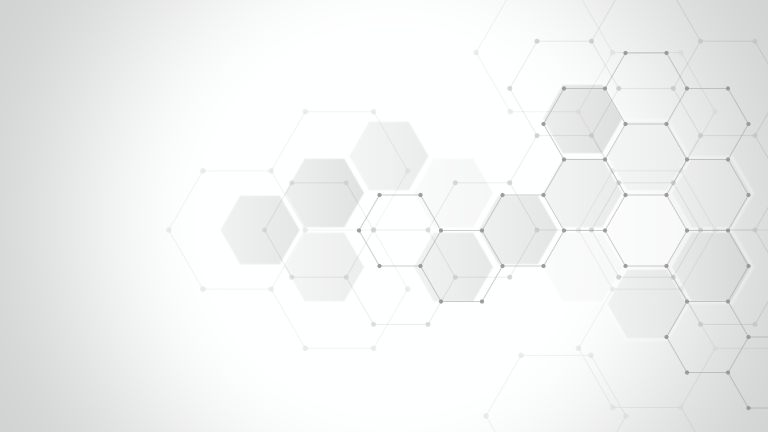
Give the GLSL for this background, as a Shadertoy shader.

```glsl
// Pale grey backdrop with soft hexagon tiles and overlapping molecular line grids.

// Signed distance to a flat-topped hexagon with circumradius r
float hexagon(vec2 p, float r) {
    p = abs(p);
    return max(p.y, dot(p, vec2(0.866, 0.5))) - 0.866 * r;
}

// Distance to the nearest corner of that hexagon
float corner(vec2 p, float r) {
    p = abs(p);
    return min(length(p - vec2(r, 0.0)), length(p - r * vec2(0.5, 0.866)));
}

// Centre of a cell; odd columns sit half a row higher
vec2 cellCentre(vec2 origin, vec2 pitch, int column, int row) {
    return origin + pitch * vec2(column, float(row) + 0.5 * float(column & 1));
}

float coverage(float d, float px) {
    return clamp(0.5 - d / px, 0.0, 1.0);
}

// Outline (x) and corner dots (y) of one hexagon
vec2 wireHex(vec2 p, float r, float dotSize, float px) {
    return vec2(coverage(abs(hexagon(p, r)) - 0.5, px),
                coverage(corner(p, r) - dotSize, px));
}

// Wire grid; each column holds a first and last row
vec2 wireGrid(vec2 p, vec2 origin, float r, float dotSize, float px, ivec2 rows[7]) {
    vec2 ink = vec2(0.0);
    for (int i = 0; i < 7; i++) {
        for (int k = rows[i].x; k <= rows[i].y; k++) {
            vec2 c = cellCentre(origin, r * vec2(1.5, 1.732), i, k);
            ink = max(ink, wireHex(p - c, r, dotSize, px));
        }
    }
    return ink;
}

void mainImage(out vec4 fragColor, in vec2 fragCoord) {
    // Canvas is 768 by 432 units
    float px = 432.0 / iResolution.y;
    vec2 p = fragCoord / iResolution.xy * vec2(768.0, 432.0);

    // Bright centre falling to grey sides
    float tone = 1.0 - 0.175 * smoothstep(0.45, 1.15, length(p - vec2(392.0, 212.0)) / 400.0);

    // Shaded tiles with a white rim
    ivec2 tileRows[8] = ivec2[8](ivec2(0, 0), ivec2(-1, 0), ivec2(1, 1), ivec2(-1, 0),
                                 ivec2(0, 0), ivec2(-1, 1), ivec2(-1, 1), ivec2(-1, 0));
    float shades[15] = float[15](0.085, 0.06, 0.10, 0.065, 0.08, 0.03, 0.09,
                                 0.025, 0.07, 0.11, 0.085, 0.02, 0.06, 0.13, 0.10);
    int tile = 0;
    for (int i = 0; i < 8; i++) {
        for (int k = tileRows[i].x; k <= tileRows[i].y; k++) {
            vec2 q = p - cellCentre(vec2(260.0, 202.0), vec2(64.5, 74.0), i, k);
            float d = hexagon(q, 39.5);
            tone = mix(tone, 1.0, 0.4 * (1.0 - smoothstep(0.0, 5.0, d)));
            float face = 1.0 - shades[tile] * (1.0 + 0.3 * q.x / 39.5);
            tone = mix(tone, face, 0.9 * coverage(d, px + 1.0));
            tile++;
        }
    }

    // Large faint wires
    vec2 large = wireGrid(p, vec2(237.0, 202.0), 68.3, 2.8, px,
        ivec2[7](ivec2(0, 0), ivec2(-1, 0), ivec2(1, 0), ivec2(1, 1),
                 ivec2(-1, 1), ivec2(-2, -1), ivec2(1, 0)));
    large = max(large, wireHex(p - vec2(556.0, 16.0), 70.0, 2.8, px));
    tone -= 0.05 * large.x;
    tone = mix(tone, 0.83, 0.4 * large.y);

    // Medium wires, stronger towards the right
    vec2 medium = wireGrid(p, vec2(319.0, 202.0), 54.5, 2.5, px,
        ivec2[7](ivec2(0, 0), ivec2(-1, -1), ivec2(0, 0), ivec2(0, 1),
                 ivec2(0, 2), ivec2(-1, 1), ivec2(1, 0)));
    tone -= 0.07 * medium.x;
    tone = mix(tone, 0.76, mix(0.45, 0.7, smoothstep(300.0, 600.0, p.x)) * medium.y);

    // Small dark wires in front
    vec2 small = wireGrid(p, vec2(400.0, 201.5), 41.0, 2.1, px,
        ivec2[7](ivec2(0, 0), ivec2(-1, -1), ivec2(0, 0), ivec2(0, 1),
                 ivec2(0, 2), ivec2(-2, 1), ivec2(-2, -2)));
    tone = mix(tone, 0.6, 0.5 * small.x);
    tone = mix(tone, 0.58, 0.9 * small.y);

    fragColor = vec4(vec3(tone) + vec3(-0.002, 0.0, 0.002), 1.0);
}
```
